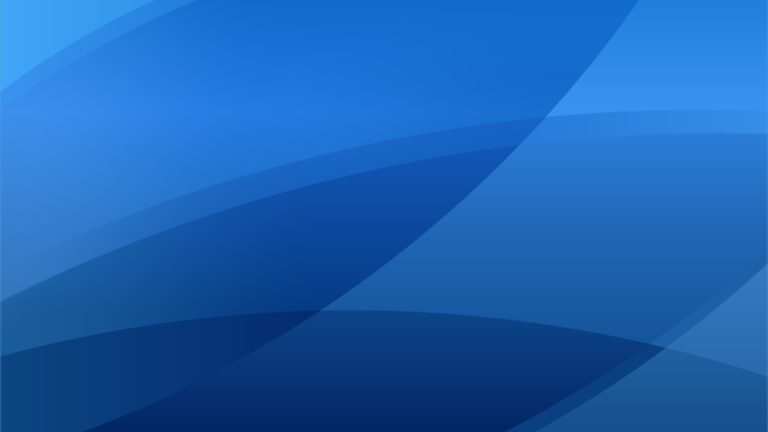
This background is drawn by a WebGL 1 fragment shader. Its source:

```glsl
precision highp float;

uniform vec2 u_resolution;

const float ASPECT = 16.0 / 9.0;

// Antialiased coverage of a disc
float disc(vec2 p, vec2 center, float radius) {
    float pixel = 1.0 / u_resolution.y;
    return smoothstep(-pixel, pixel, radius - distance(p, center));
}

// Two-colour ramp between positions a and b
vec3 ramp(float t, float a, float b, vec3 colorA, vec3 colorB) {
    return mix(colorA, colorB, clamp((t - a) / (b - a), 0.0, 1.0));
}

// Vertical ramp through three colours, from low to high
vec3 ramp3(float y, vec3 stops, vec3 low, vec3 middle, vec3 high) {
    vec3 lower = ramp(y, stops.x, stops.y, low, middle);
    return ramp(y, stops.y, stops.z, lower, high);
}

// Bright sheet left of the diagonal, with its darker sweeps
vec3 leftSheet(vec2 p, float outerSweep, float innerSweep, float hill) {
    vec3 sky = ramp3(p.y, vec3(0.34, 0.74, 1.0),
        vec3(0.10, 0.39, 0.70), vec3(0.14, 0.48, 0.88), vec3(0.06, 0.42, 0.80));
    sky += vec3(0.10, 0.08, 0.05) * smoothstep(0.65, 0.0, p.x);
    sky -= vec3(0.04, 0.05, 0.07) * smoothstep(0.6, 1.3, p.x) * smoothstep(1.0, 0.75, p.y);

    vec3 deep = ramp(p.y, 0.28, 0.66, vec3(0.02, 0.23, 0.51), vec3(0.07, 0.34, 0.72));
    deep += vec3(0.08, 0.13, 0.10) * smoothstep(0.75, 0.0, p.x);

    vec3 ground = ramp(p.x, 0.0, 0.75, vec3(0.05, 0.27, 0.51), vec3(0.01, 0.17, 0.44));

    float fade = smoothstep(0.0, 0.45, p.x);
    vec3 color = mix(sky, mix(sky, deep, 0.45), outerSweep * fade);
    color = mix(color, deep, innerSweep * smoothstep(0.0, 0.3, p.x + 0.5 - p.y));
    return mix(color, ground, hill);
}

// Paler sheet right of the diagonal
vec3 rightSheet(vec2 p, float outerSweep, float innerSweep, float hill) {
    vec3 sky = ramp(p.y, 0.76, 1.0, vec3(0.22, 0.57, 0.93), vec3(0.12, 0.50, 0.86));
    vec3 band = ramp(p.x, 1.2, 1.75, vec3(0.15, 0.48, 0.85), vec3(0.21, 0.55, 0.90));
    vec3 slope = ramp3(p.y, vec3(0.20, 0.45, 0.69),
        vec3(0.08, 0.33, 0.60), vec3(0.12, 0.40, 0.70), vec3(0.17, 0.49, 0.85));
    vec3 ground = ramp(p.y, 0.0, 0.28, vec3(0.01, 0.15, 0.40), vec3(0.05, 0.27, 0.54));

    vec3 color = mix(sky, band, outerSweep);
    color = mix(color, slope, innerSweep);
    return mix(color, ground, hill);
}

// Translucent lower-right corner and its narrow rim
vec3 addLowerCorner(vec3 color, vec2 p, float hill) {
    float rim = 1.0 - disc(p, vec2(-0.346, 2.865), 3.241);
    float corner = 1.0 - disc(p, vec2(-0.111, 2.428), 2.778);
    vec3 rimColor = mix(vec3(0.11, 0.38, 0.66), vec3(0.04, 0.25, 0.51), hill);
    vec3 upper = ramp(p.y, 0.15, 0.40, vec3(0.16, 0.42, 0.68), vec3(0.21, 0.48, 0.76));
    vec3 lower = ramp(p.y, 0.0, 0.20, vec3(0.09, 0.31, 0.55), vec3(0.12, 0.38, 0.64));
    color = mix(color, rimColor, rim);
    return mix(color, mix(upper, lower, hill), corner);
}

// Luminous upper-left corner and its rim
vec3 addUpperCorner(vec3 color, vec2 p) {
    float rim = 1.0 - disc(p, vec2(1.350, -1.135), 2.315);
    float corner = 1.0 - disc(p, vec2(1.119, -0.689), 1.852);
    float upperLeft = step(p.x, 0.6) * step(0.65, p.y);
    vec3 rimColor = ramp(p.x, 0.0, 0.45, vec3(0.23, 0.58, 0.94), vec3(0.13, 0.50, 0.86));
    vec3 glow = ramp(p.x, 0.0, 0.36, vec3(0.26, 0.65, 0.97), vec3(0.19, 0.58, 0.92));
    color = mix(color, rimColor, rim * upperLeft);
    return mix(color, glow, corner * upperLeft);
}

void main() {
    vec2 uv = gl_FragCoord.xy / u_resolution;
    vec2 p = uv * vec2(ASPECT, 1.0);

    // Large overlapping arcs
    float outerSweep = disc(p, vec2(1.620, -2.958), 3.704);
    float innerSweep = disc(p, vec2(1.655, -3.012), 3.704);
    float diagonal = disc(p, vec2(-0.781, 2.582), 2.759);
    float hill = disc(p, vec2(0.810, -2.831), 3.113);

    vec3 left = leftSheet(p, outerSweep, innerSweep, hill);
    vec3 right = rightSheet(p, outerSweep, innerSweep, hill);
    vec3 color = mix(right, left, diagonal);
    color = addLowerCorner(color, p, hill);
    color = addUpperCorner(color, p);

    // Faint light along both side borders
    float border = smoothstep(0.005, 0.001, min(p.x, ASPECT - p.x));
    color = mix(color, vec3(0.40, 0.65, 0.85), 0.25 * border);

    gl_FragColor = vec4(color, 1.0);
}
```
